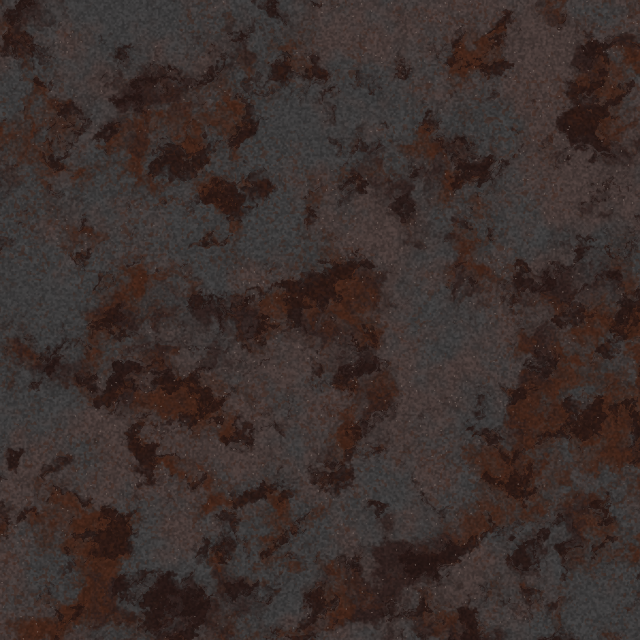
Write a WebGL 1 fragment shader that draws this texture.

```glsl
precision highp float;
// Dark slate-grey metal with cloudy rust stains, burnt flecks and fine pale dust.

uniform vec2 u_resolution;

const vec3 SLATE = vec3(0.232, 0.227, 0.228);
const vec3 WARM_GREY = vec3(0.275, 0.224, 0.213);
const vec3 SOOT = vec3(0.200, 0.170, 0.163);
const vec3 UMBER = vec3(0.170, 0.112, 0.103);
const vec3 RUST = vec3(0.258, 0.136, 0.088);
const vec3 BURNT = vec3(0.135, 0.078, 0.068);
const vec3 DUST = vec3(0.48, 0.42, 0.39);

// Three random values per cell
vec3 hash3(vec2 cell, float seed) {
  vec3 q = fract(vec3(cell.xyx + seed * 17.3) * vec3(0.1031, 0.1030, 0.0973));
  q += dot(q, q.yxz + 33.33);
  return fract((q.xxy + q.yzz) * q.zyx);
}

// Cellular noise: random cell values blended around jittered centres
float cellCloud(vec2 p, float seed) {
  vec2 home = floor(p);
  float total = 0.0;
  float weights = 0.0;
  for (int y = -1; y <= 1; y++) {
    for (int x = -1; x <= 1; x++) {
      vec2 cell = home + vec2(float(x), float(y));
      vec3 rnd = hash3(cell, seed);
      vec2 offset = cell + 0.2 + 0.6 * rnd.xy - p;
      float w = max(0.0, 1.0 - dot(offset, offset) / 1.44);
      w *= w * w;
      total += w * rnd.z;
      weights += w;
    }
  }
  return total / max(weights, 0.0001);
}

mat2 rotation(float angle) {
  float c = cos(angle);
  float s = sin(angle);
  return mat2(c, s, -s, c);
}

// Rotated octaves of cellular noise, centred on 0.5
float layeredCloud(vec2 p, float seed, float gain) {
  float sum = 0.0;
  float norm = 0.0;
  float amplitude = 1.0;
  mat2 turn = rotation(0.65) * 2.07;
  for (int i = 0; i < 5; i++) {
    sum += amplitude * cellCloud(p, seed + float(i));
    norm += amplitude;
    amplitude *= gain;
    p = turn * p + 5.7;
  }
  return sum / norm;
}

// Sparse soft-edged dots, at most one in each cell
float dustSpecks(vec2 p, float seed, float share, float radius) {
  vec3 rnd = hash3(floor(p), seed);
  float dist = length(fract(p) - mix(vec2(radius), vec2(1.0 - radius), rnd.xy));
  float present = step(1.0 - share, rnd.z);
  return present * (1.0 - smoothstep(0.4 * radius, radius, dist));
}

void main() {
  vec2 p = gl_FragCoord.xy / u_resolution.y;

  // Ragged displacement shared by the stains and flecks
  vec2 warp = vec2(layeredCloud(p * 18.0, 10.0, 0.7),
                   layeredCloud(p * 18.0, 20.0, 0.7)) - 0.5;
  vec2 ragged = p + 0.07 * warp;

  float warmth = layeredCloud(p * 6.0, 30.0, 0.7);
  float stain = layeredCloud(ragged * 10.0, 40.0, 0.68);
  float tint = layeredCloud(p * 9.0 + warp, 50.0, 0.75);
  float fleck = layeredCloud(rotation(-0.6) * ragged * vec2(24.0, 38.0), 60.0, 0.6);

  // Grey ground with sooty halos
  vec3 color = mix(SLATE, WARM_GREY, smoothstep(0.42, 0.66, warmth));
  color = mix(color, SOOT, 0.5 * smoothstep(0.43, 0.60, stain));

  // Stains running from umber to rust
  vec3 stainColor = mix(UMBER, RUST, smoothstep(0.38, 0.60, tint));
  color = mix(color, stainColor, 0.9 * smoothstep(0.50, 0.67, stain));

  // Crisp burnt flecks gathered in and near the stains
  float fleckMask = smoothstep(0.55, 0.62, fleck) * smoothstep(0.45, 0.57, stain);
  color = mix(color, BURNT, 0.75 * fleckMask);

  // Fine grain, reddish pitting and pale dust
  float grain = cellCloud(p * 340.0, 70.0) - 0.5;
  float pitting = cellCloud(p * 230.0, 80.0);
  color *= 1.0 + 0.38 * grain;
  color = mix(color, RUST, 0.4 * smoothstep(0.60, 0.85, pitting) * smoothstep(0.42, 0.58, tint));
  float dustiness = 0.25 + 0.75 * smoothstep(0.45, 0.60, warmth);
  color = mix(color, DUST, 0.55 * dustiness * dustSpecks(p * 130.0, 90.0, 0.07, 0.22));

  gl_FragColor = vec4(color, 1.0);
}
```
